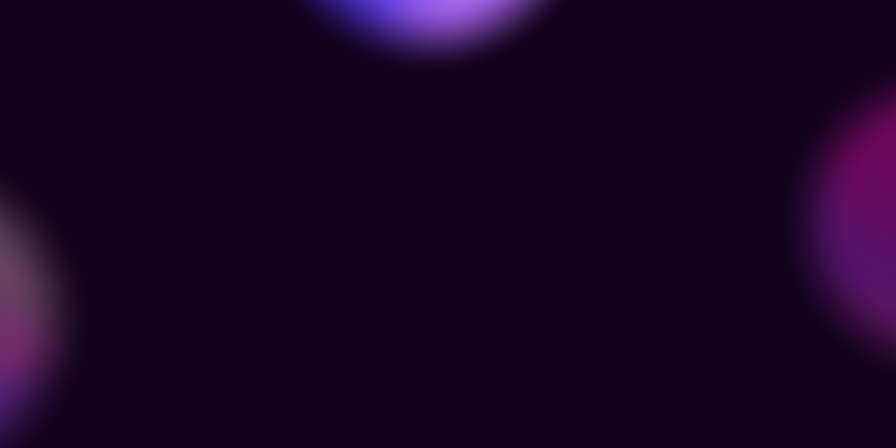
This background is drawn by a WebGL 1 fragment shader. Its source:

```glsl
precision highp float;
// Three soft, blurred gradient orbs glowing at the edges of a deep violet night.
uniform vec2 u_resolution;

// Coverage of a blurred disc: 1 inside, fading to 0 across its rim.
float softDisc(vec2 p, vec2 center, float radius, float blur) {
  return 1.0 - smoothstep(radius - blur, radius + blur, length(p - center));
}

void main() {
  // The canvas height is one unit; the origin is at the lower left.
  vec2 p = gl_FragCoord.xy / u_resolution.y;
  float aspect = u_resolution.x / u_resolution.y;
  vec3 color = vec3(0.063, 0.010, 0.104);

  // Top orb: blue on the left turning to bright violet.
  vec3 violet = mix(vec3(0.30, 0.20, 0.84), vec3(0.66, 0.40, 0.93),
                    smoothstep(0.76, 1.04, p.x));
  color = mix(color, violet, softDisc(p, vec2(0.478 * aspect, 1.225), 0.31, 0.085));

  // Right orb: purple rim with a magenta upper side and a plum base.
  vec2 q = p - vec2(1.055 * aspect, 0.505);
  vec3 magenta = mix(vec3(0.34, 0.075, 0.42), vec3(0.43, 0.035, 0.37),
                     smoothstep(-0.16, 0.12, q.x * 0.7 + q.y + 0.08));
  magenta = mix(magenta, vec3(0.36, 0.09, 0.36), smoothstep(0.08, 0.30, -q.y));
  color = mix(color, magenta, softDisc(q, vec2(0.0), 0.295, 0.085));

  // Left orb: dusty mauve above, rose in the middle, purple below.
  q = p - vec2(-0.195, 0.284);
  vec3 mauve = mix(vec3(0.45, 0.15, 0.42), vec3(0.40, 0.27, 0.37),
                   smoothstep(-0.10, 0.14, q.y + 0.5 * (q.x - 0.2)));
  mauve = mix(mauve, vec3(0.32, 0.13, 0.46), smoothstep(0.06, 0.20, -q.y));
  color = mix(color, mauve, softDisc(q, vec2(0.0), 0.315, 0.09));

  gl_FragColor = vec4(color, 1.0);
}
```
